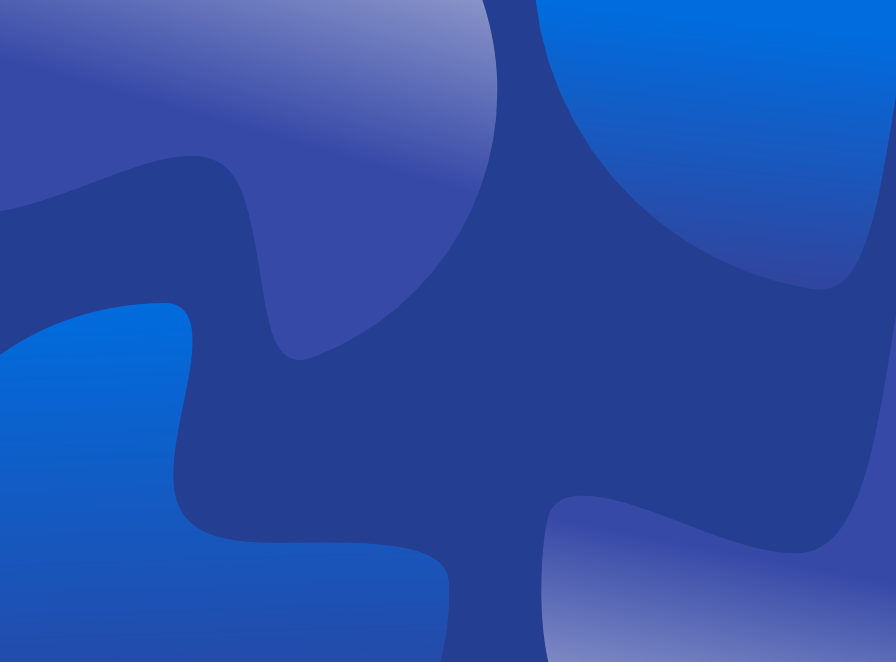
Write a WebGL 1 fragment shader that draws this background.

```glsl
precision highp float;
uniform vec2 u_resolution;

const vec2 CANVAS = vec2(7.68, 5.67);
const vec3 NAVY = vec3(0.141, 0.243, 0.569);
const vec3 VIOLET = vec3(0.214, 0.288, 0.655);
const vec3 MIST = vec3(0.55, 0.59, 0.79);
const vec3 AZURE = vec3(0.0, 0.424, 0.87);
const vec3 COBALT = vec3(0.137, 0.298, 0.672);
const vec3 INDIGO = vec3(0.19, 0.27, 0.62);
const int CURVE_STEPS = 14;

// A closed outline in progress: pen position, nearest squared distance, side
struct Outline {
  vec2 pen;
  float nearest;
  float side;
};

Outline beginAt(vec2 start) {
  return Outline(start, 1e4, 1.0);
}

// Straight edge: updates the distance and flips the side at each ray crossing
void lineTo(inout Outline o, vec2 p, vec2 end) {
  vec2 e = end - o.pen;
  vec2 w = p - o.pen;
  vec2 gap = w - e * clamp(dot(w, e) / dot(e, e), 0.0, 1.0);
  o.nearest = min(o.nearest, dot(gap, gap));
  bool startsBelow = o.pen.y > p.y;
  bool endsBelow = end.y > p.y;
  if (startsBelow != endsBelow && w.x < e.x * w.y / e.y) o.side = -o.side;
  o.pen = end;
}

// Cubic Bezier edge, flattened into short straight edges
void curveTo(inout Outline o, vec2 p, vec2 c1, vec2 c2, vec2 end) {
  vec2 start = o.pen;
  for (int i = 1; i <= CURVE_STEPS; i++) {
    float t = float(i) / float(CURVE_STEPS);
    float s = 1.0 - t;
    lineTo(o, p, s * s * s * start + 3.0 * s * s * t * c1
               + 3.0 * s * t * t * c2 + t * t * t * end);
  }
}

float coverage(Outline o, float pixel) {
  return smoothstep(-0.6, 0.6, -o.side * sqrt(o.nearest) / pixel);
}

float ramp(vec2 p, vec2 from, vec2 to) {
  vec2 axis = to - from;
  return clamp(dot(p - from, axis) / dot(axis, axis), 0.0, 1.0);
}

float topLeftBlob(vec2 p, float pixel) {
  Outline o = beginAt(vec2(3.998, -0.325));
  curveTo(o, p, vec2(4.172, 0.017), vec2(4.263, 0.396), vec2(4.263, 0.78));
  curveTo(o, p, vec2(4.263, 1.796), vec2(3.634, 2.703), vec2(2.682, 3.059));
  curveTo(o, p, vec2(2.55, 3.11), vec2(2.43, 3.09), vec2(2.35, 2.9));
  curveTo(o, p, vec2(2.24, 2.62), vec2(2.22, 2.05), vec2(2.08, 1.66));
  curveTo(o, p, vec2(2.0, 1.44), vec2(1.86, 1.335), vec2(1.64, 1.335));
  curveTo(o, p, vec2(1.2, 1.335), vec2(0.6, 1.7), vec2(0.0, 1.81));
  lineTo(o, p, vec2(-1.0, 2.0));
  lineTo(o, p, vec2(-1.0, -1.0));
  lineTo(o, p, vec2(3.998, -0.325));
  return coverage(o, pixel);
}

float topRightBlob(vec2 p, float pixel) {
  Outline o = beginAt(vec2(4.572, -0.32));
  curveTo(o, p, vec2(4.572, 1.067), vec2(5.581, 2.252), vec2(6.95, 2.474));
  curveTo(o, p, vec2(7.12, 2.505), vec2(7.26, 2.43), vec2(7.36, 2.22));
  curveTo(o, p, vec2(7.52, 1.88), vec2(7.58, 1.42), vec2(7.7, 0.7));
  lineTo(o, p, vec2(7.9, -0.5));
  lineTo(o, p, vec2(4.572, -0.32));
  return coverage(o, pixel);
}

float bottomLeftBlob(vec2 p, float pixel) {
  Outline o = beginAt(vec2(0.0, 3.04));
  curveTo(o, p, vec2(0.4, 2.75), vec2(0.9, 2.6), vec2(1.4, 2.595));
  curveTo(o, p, vec2(1.57, 2.59), vec2(1.65, 2.7), vec2(1.65, 2.92));
  curveTo(o, p, vec2(1.65, 3.25), vec2(1.485, 3.7), vec2(1.485, 4.08));
  curveTo(o, p, vec2(1.485, 4.59), vec2(1.9, 4.65), vec2(2.4, 4.65));
  curveTo(o, p, vec2(3.1, 4.64), vec2(3.85, 4.62), vec2(3.85, 5.0));
  curveTo(o, p, vec2(3.855, 5.3), vec2(3.82, 5.5), vec2(3.76, 5.72));
  lineTo(o, p, vec2(3.6, 7.0));
  lineTo(o, p, vec2(-1.0, 7.0));
  lineTo(o, p, vec2(-1.0, 3.9));
  lineTo(o, p, vec2(0.0, 3.04));
  return coverage(o, pixel);
}

float bottomRightBlob(vec2 p, float pixel) {
  Outline o = beginAt(vec2(4.71, 5.72));
  curveTo(o, p, vec2(4.66, 5.5), vec2(4.64, 5.3), vec2(4.64, 5.05));
  curveTo(o, p, vec2(4.64, 4.8), vec2(4.66, 4.58), vec2(4.7, 4.42));
  curveTo(o, p, vec2(4.74, 4.3), vec2(4.84, 4.245), vec2(4.99, 4.245));
  curveTo(o, p, vec2(5.5, 4.245), vec2(6.25, 4.74), vec2(6.82, 4.74));
  curveTo(o, p, vec2(7.12, 4.74), vec2(7.29, 4.48), vec2(7.42, 4.05));
  curveTo(o, p, vec2(7.54, 3.65), vec2(7.62, 3.05), vec2(7.7, 2.58));
  lineTo(o, p, vec2(9.0, 2.0));
  lineTo(o, p, vec2(9.0, 7.0));
  lineTo(o, p, vec2(4.71, 5.72));
  return coverage(o, pixel);
}

void main() {
  // Canvas units with y running downward
  vec2 uv = gl_FragCoord.xy / u_resolution;
  vec2 p = vec2(uv.x, 1.0 - uv.y) * CANVAS;
  float pixel = CANVAS.x / u_resolution.x;

  vec3 mistTop = mix(VIOLET, MIST, ramp(p, vec2(0.0, 0.5), vec2(0.46, -1.12)));
  vec3 blueTop = mix(AZURE, INDIGO, ramp(p, vec2(7.0, 0.25), vec2(6.78, 2.43)));
  vec3 blueLow = mix(AZURE, COBALT, ramp(p, vec2(0.0, 2.6), vec2(0.1, 5.7)));
  vec3 mistLow = mix(VIOLET, MIST, ramp(p, vec2(4.75, 4.45), vec2(4.475, 5.9)));

  vec3 color = mix(NAVY, mistTop, topLeftBlob(p, pixel));
  color = mix(color, blueTop, topRightBlob(p, pixel));
  color = mix(color, blueLow, bottomLeftBlob(p, pixel));
  color = mix(color, mistLow, bottomRightBlob(p, pixel));
  gl_FragColor = vec4(color, 1.0);
}
```
